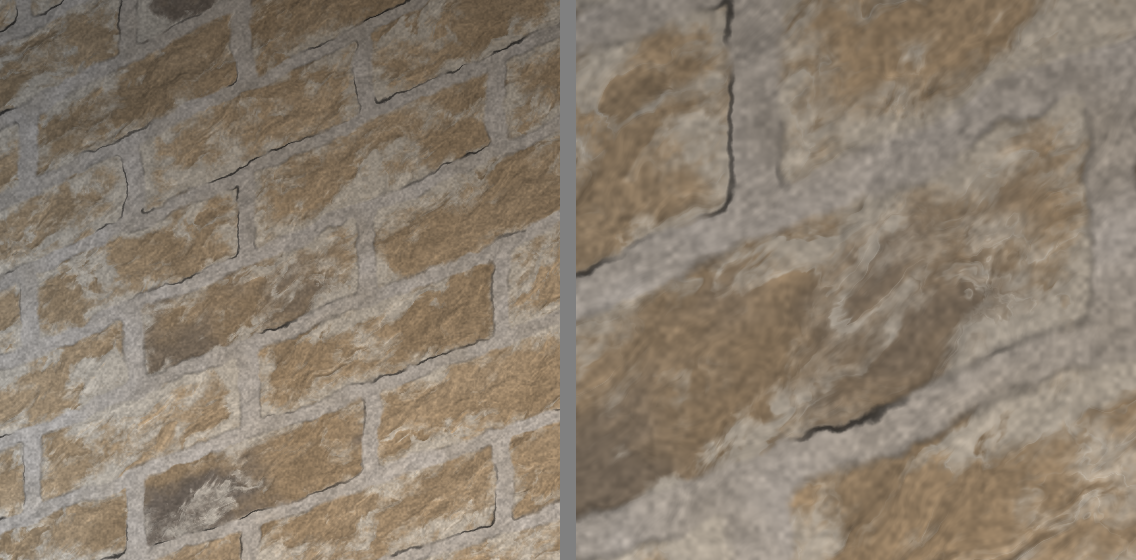
Left, the full canvas; right, a detail of the centre.
This texture is drawn by a WebGL 2 fragment shader. Its source:

```glsl
#version 300 es
precision highp float;
// Weathered tan brick wall seen at an angle, with rising courses and pale, salt-stained mortar.
uniform vec2 u_resolution;
out vec4 outColor;

float hash(vec2 p) {
  vec3 h = fract(vec3(p.xyx) * 0.1031);
  h += dot(h, h.yzx + 33.33);
  return fract((h.x + h.y) * h.z);
}

float noise(vec2 p) {
  vec2 i = floor(p), f = fract(p);
  f = f * f * (3.0 - 2.0 * f);
  return mix(mix(hash(i), hash(i + vec2(1, 0)), f.x),
             mix(hash(i + vec2(0, 1)), hash(i + vec2(1, 1)), f.x), f.y);
}

float fbm(vec2 p) {
  float sum = 0.0, amp = 0.5;
  for (int i = 0; i < 5; i++) {
    sum += amp * noise(p);
    p = mat2(1.6, 1.2, -1.2, 1.6) * p + 7.3;
    amp *= 0.5;
  }
  return sum;
}

// Rough surface height, stretched along the courses
float relief(vec2 q) {
  vec2 warp = vec2(fbm(q * 16.0), fbm(q * 16.0 + 40.0));
  return fbm(q * vec2(27.0, 36.0) + 2.2 * warp);
}

void main() {
  vec2 p = gl_FragCoord.xy / u_resolution;
  p.y = 1.0 - p.y;
  vec2 along = vec2(p.x, p.y + 0.43 * p.x);

  // Uneven hand-laid edges
  vec2 w = p + 0.013 * (vec2(noise(p * 15.0), noise(p * 15.0 + 50.0)) - 0.5);
  w += 0.014 * (vec2(fbm(p * 48.0), fbm(p * 48.0 + 90.0)) - 0.5);

  // Perspective: half-brick columns widen to the right, courses fan out
  float x = w.x - 0.015 * (w.y - 0.5);
  float root = sqrt(0.03183 + 0.03176 * (x - 0.0521));
  float column = (root - 0.1784) / 0.01588;
  float courseHeight = 0.1426 + 0.028 * x;
  float course = (w.y - 0.436 + 0.467 * x) / courseHeight;
  float row = floor(course + 0.5);
  float u = 0.5 * (column + 1.0 - mod(row, 2.0));
  vec2 id = vec2(floor(u), row);
  float tint = hash(id + 31.7);

  // Signed distance to the rounded brick, negative inside
  vec2 local = vec2((fract(u) - 0.5) * 2.0 * root, (course - row) * courseHeight * 0.92);
  vec2 halfSize = vec2(root - 0.0165, courseHeight * 0.46 - 0.0125);
  vec2 corner = abs(local) - halfSize + 0.007;
  float d = length(max(corner, 0.0)) + min(max(corner.x, corner.y), 0.0) - 0.007;
  float softness = mix(0.0015, 0.006, noise(p * 19.0 + 5.0));
  float brick = 1.0 - smoothstep(-softness, softness, d);
  float edge = smoothstep(-0.035, 0.0, d);

  // Brick body: tone per brick, mottling and chipped relief
  float mottled = fbm(along * vec2(9.0, 14.0) + id * 5.1);
  float height = relief(along);
  float slope = height - relief(along + vec2(0.002, 0.0035));
  vec3 clay = mix(vec3(0.55, 0.465, 0.365), vec3(0.66, 0.575, 0.475), mottled);
  clay *= 0.96 + 0.08 * tint;
  clay *= 1.0 + 0.85 * slope + 0.16 * (height - 0.48);

  // Burnt bricks in one stack, scorched on the left and lower edge
  float burnt = float(id.x == 1.0 && mod(row, 2.0) == 0.0 && row != 0.0);
  burnt *= row == 2.0 ? 0.6 : 1.0;
  float scorch = 0.3 - 2.0 * local.x + 5.0 * local.y + 2.2 * (mottled - 0.5) + 0.8 * (height - 0.5);
  scorch = burnt * smoothstep(-0.1, 0.8, scorch);
  clay = mix(clay, vec3(0.34, 0.315, 0.30) * (0.8 + 0.5 * height), 0.8 * scorch);

  // Salt bloom: pale clouds near edges, flecks and thin crusty veins
  float cloud = fbm(along * vec2(12.0, 18.0) + 20.0 + 1.8 * height);
  float flecks = fbm(along * vec2(50.0, 62.0) + 8.0);
  float bloom = cloud + 0.16 * edge + 0.09 * (0.6 - p.x) + 0.10 * (tint - 0.5) + 0.35 * (flecks - 0.48);
  bloom = smoothstep(0.47, 0.78, bloom);
  float vein = 1.0 - smoothstep(0.0, 0.025, abs(height - 0.52));
  vein *= smoothstep(0.44, 0.62, cloud);
  vec3 salt = vec3(0.73, 0.70, 0.66) * (0.93 + 0.15 * flecks + 0.5 * slope);
  clay = mix(clay, salt, clamp(0.82 * bloom + 0.20 * vein, 0.0, 0.85));

  // Mortar: sandy and slightly stained
  float stain = fbm(p * 17.0 + 63.0);
  vec3 mortar = mix(vec3(0.63, 0.59, 0.545), vec3(0.735, 0.705, 0.685), stain);
  mortar *= 0.99 + 0.5 * slope + 0.14 * (fbm(p * 85.0) - 0.5);
  vec3 color = mix(mortar, clay, brick);

  // Short, thin dark gaps under the bricks and along their right sides
  float lower = smoothstep(-0.008, 0.002, local.y - halfSize.y + 0.006);
  float right = smoothstep(-0.008, 0.002, local.x - halfSize.x + 0.006);
  float broken = smoothstep(0.42, 0.75, noise(along * vec2(12.0, 9.0) + 11.0));
  broken *= smoothstep(0.25, 0.6, noise(p * 38.0 + 17.0));
  float thickness = mix(0.0018, 0.0042, noise(p * 27.0 + 3.0));
  float gap = 1.0 - smoothstep(0.0004, thickness, abs(d - 0.001));
  color *= 1.0 - 0.55 * gap * broken * max(lower, 0.8 * right);
  float faint = 1.0 - smoothstep(0.0, 0.005, abs(d));
  color *= 1.0 - 0.16 * faint * smoothstep(0.4, 0.7, noise(p * 24.0 + 70.0));

  // Light falls off upward; cool tint at lower left, fine grain over all
  float light = mix(0.63, 1.0, smoothstep(-0.08, 0.90, p.y + 0.06 * (p.x - 0.5)));
  color *= light * mix(vec3(0.97, 1.0, 1.03), vec3(1.01, 1.0, 0.98), smoothstep(0.0, 0.5, p.x));
  color *= 1.0 + 0.17 * (noise(p * 270.0) - 0.5) + 0.10 * (noise(p * 140.0 + 9.0) - 0.5);
  outColor = vec4(clamp(color, 0.0, 1.0), 1.0);
}
```
